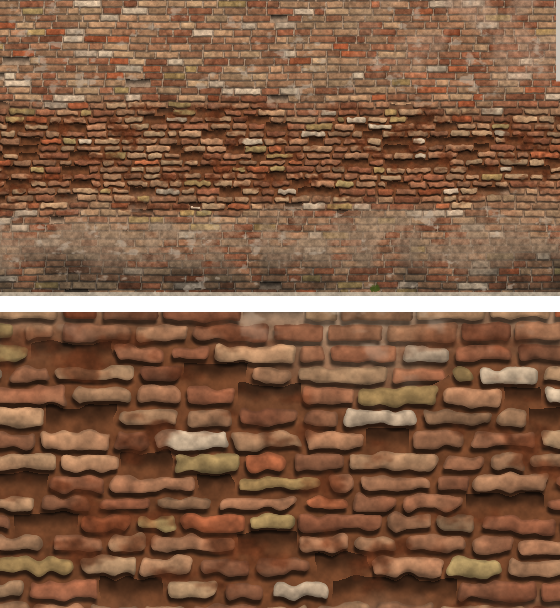
Top, the full canvas; bottom, a detail of the centre.
This texture is drawn by a Shadertoy shader. Its source:

```glsl
float hash(vec2 p) {
    vec3 q = fract(vec3(p.xyx) * 0.1031);
    q += dot(q, q.yzx + 33.33);
    return fract((q.x + q.y) * q.z);
}

float noise(vec2 p) {
    vec2 i = floor(p), f = fract(p);
    f = f * f * (3.0 - 2.0 * f);
    return mix(mix(hash(i), hash(i + vec2(1, 0)), f.x),
               mix(hash(i + vec2(0, 1)), hash(i + vec2(1, 1)), f.x), f.y);
}

float fbm(vec2 p) {
    float sum = 0.0, amp = 0.53;
    for (int i = 0; i < 4; i++) {
        sum += amp * noise(p);
        p = p * 2.03 + 17.3;
        amp *= 0.5;
    }
    return sum;
}

// Irregular head joint: position of boundary i in a course
float joint(float i, float row) {
    return i + 0.62 * (hash(vec2(i + 50.0, row + 7.0)) - 0.5);
}

// One brick: signed distance, cell id, height within the brick
vec4 brick(vec2 p, float erosion) {
    p.y += 0.35 * (noise(p * vec2(0.09, 0.3)) - 0.5);
    p += (0.10 + 0.22 * erosion) * (vec2(noise(p * 1.7), noise(p * 1.7 + 40.0)) - 0.5);
    float row = floor(p.y);
    float x = p.x / 2.83 + 9.0 * hash(vec2(row, 3.0));
    float i = floor(x);
    if (x < joint(i, row)) i -= 1.0;
    else if (x >= joint(i + 1.0, row)) i += 1.0;
    float left = joint(i, row), right = joint(i + 1.0, row);
    vec2 local = vec2((x - 0.5 * (left + right)) * 2.83, p.y - row - 0.5);
    float shrink = 0.12 * erosion * hash(vec2(i, row + 90.0));
    vec2 halfSize = vec2(0.5 * (right - left) * 2.83 - 0.10, 0.41) - shrink;
    float corner = 0.12 + 0.12 * erosion;
    vec2 d = abs(local) - halfSize + corner;
    float dist = length(max(d, 0.0)) + min(max(d.x, d.y), 0.0) - corner;
    return vec4(dist, i, row, local.y);
}

// Bricks fall out often where the wall is eroded, rarely elsewhere
float missing(vec2 id, float erosion) {
    return step(1.0 - 0.008 - 0.15 * erosion, hash(id + 211.0));
}

void mainImage(out vec4 fragColor, in vec2 fragCoord) {
    vec2 uv = fragCoord / iResolution.y;
    float aspect = iResolution.x / iResolution.y;
    float pixel = 41.0 / iResolution.y;
    vec2 p = uv * 41.0;

    // Weathering zones over the height of the wall
    float v = uv.y + 0.16 * (fbm(uv * vec2(5.0, 8.0)) - 0.5);
    float erosion = smoothstep(0.27, 0.36, v) * (1.0 - smoothstep(0.56, 0.72, v));
    float render = smoothstep(0.07, 0.15, v) * (1.0 - smoothstep(0.23, 0.32, v));
    float smear = smoothstep(0.5, 0.8, uv.x / aspect) * smoothstep(0.68, 0.8, v);
    float soot = 1.0 - smoothstep(0.06, 0.2, v);
    float patches = fbm(uv * 13.0 + 5.0);
    float grain = fbm(p * 2.1);

    vec4 b = brick(p, erosion);
    vec4 above = brick(p + vec2(0.06, 0.24), erosion);
    float gone = missing(b.yz, erosion);
    float cover = (1.0 - gone) * (1.0 - smoothstep(-0.5, 0.5, (b.x + 0.12 * (grain - 0.5)) / pixel));
    float shade = (1.0 - missing(above.yz, erosion)) * (1.0 - smoothstep(-0.12, 0.1, above.x));

    // Mortar, recessed and red with brick dust in the eroded band
    vec3 mortar = mix(vec3(0.64, 0.53, 0.43), vec3(0.43, 0.26, 0.16), erosion);
    mortar *= 0.75 + 0.5 * grain;
    mortar *= 1.0 - shade * mix(0.42, 0.62, erosion);
    mortar *= 1.0 - 0.5 * gone * smoothstep(-0.4, 0.4, b.w);

    // Fired clay: red to tan, with a few pale and orange bricks
    float tint = hash(b.yz + 31.0), rare = hash(b.yz + 77.0);
    vec3 clay = mix(vec3(0.54, 0.33, 0.23), vec3(0.69, 0.55, 0.41),
                    clamp(tint + 0.7 * (patches - 0.5), 0.0, 1.0));
    clay = mix(clay, vec3(0.78, 0.69, 0.58), 0.85 * step(0.93, rare));
    clay = mix(clay, vec3(0.64, 0.32, 0.19), 0.7 * step(rare, 0.07));
    clay = mix(clay, vec3(0.68, 0.58, 0.36), 0.7 * step(abs(rare - 0.5), 0.025));
    clay *= 0.85 + 0.26 * hash(b.yz + 13.0);
    clay *= 0.72 + 0.56 * grain;
    clay *= 1.0 + mix(0.18, 0.5, erosion) * b.w;
    clay *= 1.0 - 0.22 * smoothstep(-0.16, 0.0, b.x);
    vec3 color = mix(mortar, clay, cover);

    // Crumbled hollows
    float hollow = erosion * smoothstep(0.56, 0.74, fbm(uv * vec2(18.0, 30.0) + 3.0));
    color = mix(color, vec3(0.36, 0.18, 0.10) * (0.6 + 0.8 * grain), 0.65 * hollow);

    // Thin render and smeared mortar hiding the joints
    float film = 0.75 * render * smoothstep(0.3, 0.6, patches + 0.15 * grain)
               + 0.5 * smear * smoothstep(0.35, 0.65, patches);
    vec3 film_color = mix(vec3(0.57, 0.47, 0.38), vec3(0.66, 0.53, 0.44), smear);
    color = mix(color, film_color * (0.72 + 0.56 * grain), film);

    // Damp soot at the foot, pale salt stains above
    color = mix(color, color * vec3(0.58, 0.60, 0.62), soot * (0.4 + 0.6 * smoothstep(0.3, 0.6, patches)));
    float salt = smoothstep(0.64, 0.78, fbm(uv * vec2(22.0, 34.0) + 60.0));
    color = mix(color, vec3(0.75, 0.68, 0.60), 0.5 * salt * (1.0 - erosion));

    // Small weed at the foot
    float weed = length((uv - vec2(0.67 * aspect, 0.025)) * vec2(1.0, 0.9)) + 0.02 * (grain - 0.5);
    color = mix(color, vec3(0.24, 0.30, 0.10), 0.85 * (1.0 - smoothstep(0.010, 0.018, weed)));

    // Pavement strip and pale post at the right edge
    float ground = 1.0 - smoothstep(-0.5, 0.5, (uv.y - 0.013) * iResolution.y);
    color = mix(color, vec3(0.68, 0.62, 0.54) * (0.8 + 0.4 * grain), ground);
    float post = smoothstep(-0.5, 0.5, (uv.x - 0.993 * aspect) * iResolution.y)
               * smoothstep(0.72, 0.73, uv.y);
    color = mix(color, vec3(0.80, 0.77, 0.73), post);

    fragColor = vec4(clamp(color, 0.0, 1.0), 1.0);
}
```
